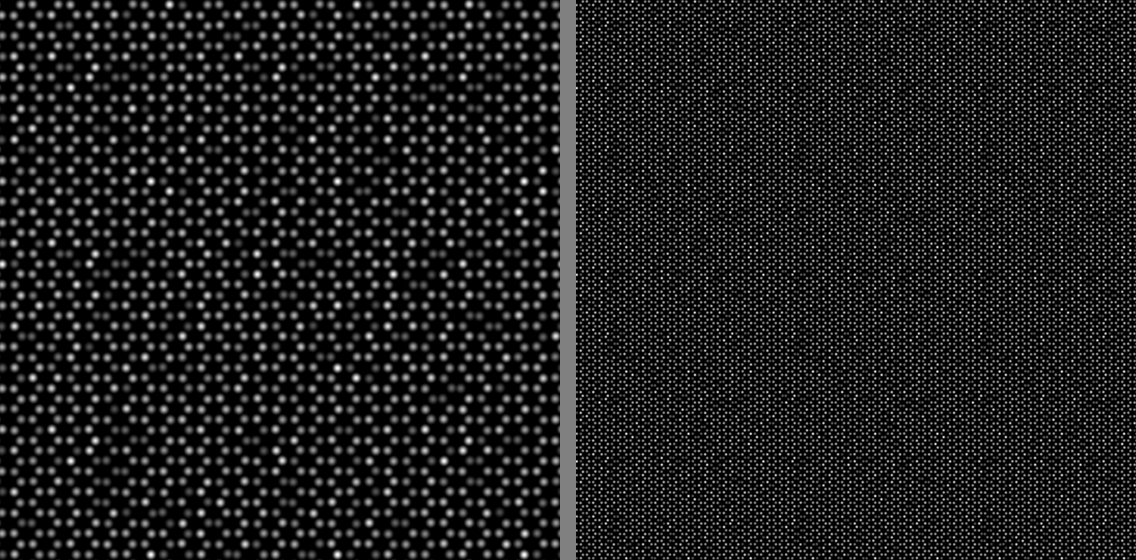
Left: one tile. Right: repeated 3 by 3.
A Shadertoy shader for this pattern:

```glsl
// Soft glowing grey dots in a honeycomb of staggered pairs on black, with uneven brightness.
#define GRID vec2(15.0, 54.0)      // dot pairs across, rows down (rows must be even)
#define MOTIF vec2(5.0, 18.0)      // pairs and rows after which most variation recurs
#define PHASE vec2(0.22, 0.55)     // pair centre inside its cell
#define HALF_GAP 0.165             // half the spacing in a pair, in cell widths
#define DOT_RADIUS 0.0114          // soft outer radius, in canvas widths
#define JITTER 0.0010              // largest usual position error, in canvas widths
#define LEVEL 0.63                 // usual peak brightness
#define DIM_LEVEL 0.40             // peak brightness of faded pairs
#define DIM_SHARE 0.08             // share of faded pairs
#define TILT 0.30                  // largest brightness shift between the two dots
#define UNIQUE_SHARE 0.3           // share of pairs that ignore the recurring motif

float hash(vec2 p) {
    return fract(sin(dot(p, vec2(127.1, 311.7))) * 43758.5453);
}

// Signed random value in -1..1
float signedHash(vec2 p) {
    return 2.0 * hash(p) - 1.0;
}

// Brightness of one pair; offset runs from the pair centre in canvas units
float dotPair(vec2 offset, vec2 id) {
    // Wrapped seed: usually shared between motifs, sometimes unique
    id = mod(id, GRID);
    vec2 seed = hash(id + 71.3) < UNIQUE_SHARE ? id + 40.0 : mod(id, MOTIF);

    // Faded pairs also sit closer together
    float faded = step(hash(seed + 3.7), DIM_SHARE);
    float level = mix(LEVEL + 0.07 * signedHash(seed + 9.1), DIM_LEVEL, faded);
    float gap = HALF_GAP * mix(1.0, 0.78, faded) / GRID.x;
    float lean = signedHash(seed + 17.9);
    float tilt = TILT * lean * lean * lean * (1.0 - faded);

    float glow = 0.0;
    for (float side = -1.0; side <= 1.0; side += 2.0) {
        vec2 dotSeed = seed + 5.3 * side;
        vec2 shift = JITTER * vec2(signedHash(dotSeed + 23.1), signedHash(dotSeed + 37.7));
        float d = length(offset - vec2(side * gap, 0.0) - shift);
        glow += (level + side * tilt) * (1.0 - smoothstep(0.0, DOT_RADIUS, d));
    }
    return glow;
}

void mainImage(out vec4 fragColor, in vec2 fragCoord) {
    vec2 p = fragCoord / iResolution.xy * GRID;
    float glow = 0.0;

    // Nearest pair in this row and the rows beside it
    for (float k = -1.0; k <= 1.0; k++) {
        float row = floor(p.y) + k;
        float stagger = PHASE.x + 0.5 * mod(row, 2.0);
        float column = floor(p.x - stagger + 0.5);
        vec2 centre = vec2(column + stagger, row + PHASE.y);
        glow += dotPair((p - centre) / GRID, vec2(column, row));
    }
    fragColor = vec4(vec3(min(glow, 1.0)), 1.0);
}
```
